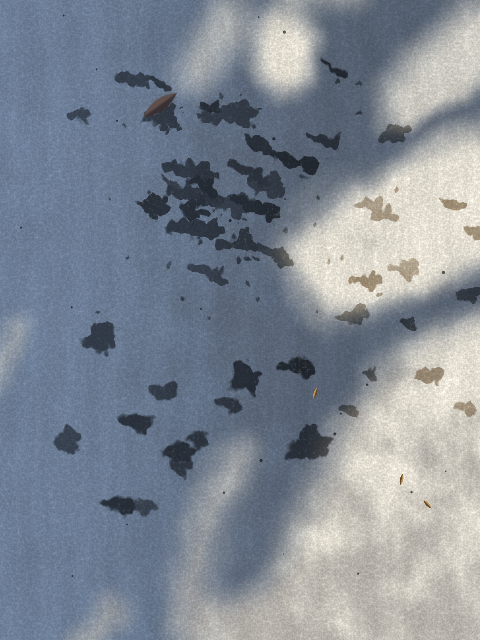
This texture is drawn by a Shadertoy shader. Its source:

```glsl
vec2 hash2(vec2 p) {
    p = vec2(dot(p, vec2(127.1, 311.7)), dot(p, vec2(269.5, 183.3)));
    return fract(sin(p) * 43758.5);
}

// Distance to the nearest jittered cell point
float cellular(vec2 p) {
    vec2 cell = floor(p), local = fract(p);
    float nearest = 2.0;
    for (int y = -1; y <= 1; y++)
    for (int x = -1; x <= 1; x++) {
        vec2 offset = vec2(x, y);
        vec2 delta = offset + hash2(cell + offset) - local;
        nearest = min(nearest, dot(delta, delta));
    }
    return sqrt(nearest);
}

float layeredSines(vec2 p) {
    float sum = 0.0, weight = 0.5;
    for (int i = 0; i < 4; i++) {
        sum += weight * sin(p.x + 1.3 * sin(p.y)) * cos(p.y + 0.7 * sin(p.x));
        p = mat2(1.5, 1.1, -1.1, 1.5) * p + 2.7;
        weight *= 0.55;
    }
    return sum;
}

float segmentDistance(vec2 p, vec2 a, vec2 b) {
    vec2 ab = b - a;
    float t = clamp(dot(p - a, ab) / dot(ab, ab), 0.0, 1.0);
    return length(p - a - ab * t);
}

float softStroke(vec2 p, vec2 a, vec2 b, float radius, float blur) {
    return 1.0 - smoothstep(radius - blur, radius + blur, segmentDistance(p, a, b));
}

float screenBlend(float a, float b) { return 1.0 - (1.0 - a) * (1.0 - b); }

// Sunlight falling between leaves and branches
float sunlight(vec2 p) {
    p += 0.018 * vec2(layeredSines(p * 17.0), layeredSines(p * 15.0 + 4.0));
    float sun = softStroke(p, vec2(0.44, 0.90), vec2(0.44, 0.93), 0.046, 0.030);
    sun = screenBlend(sun, 0.6 * softStroke(p, vec2(0.31, 0.89), vec2(0.36, 0.97), 0.028, 0.035));
    sun = screenBlend(sun, 0.6 * softStroke(p, vec2(0.46, 1.0), vec2(0.54, 1.02), 0.025, 0.035));
    sun = screenBlend(sun, 0.85 * softStroke(p, vec2(0.76, 0.95), vec2(0.65, 0.83), 0.055, 0.040));
    sun = screenBlend(sun, softStroke(p, vec2(0.76, 0.69), vec2(0.55, 0.60), 0.105, 0.040));
    sun = screenBlend(sun, softStroke(p, vec2(0.80, 0.25), vec2(0.62, -0.10), 0.27, 0.050));
    sun = screenBlend(sun, 0.8 * softStroke(p, vec2(0.50, 0.0), vec2(0.32, 0.02), 0.05, 0.045));
    sun = screenBlend(sun, 0.65 * softStroke(p, vec2(0.375, 0.28), vec2(0.29, 0.08), 0.027, 0.04));
    sun = screenBlend(sun, 0.6 * softStroke(p, vec2(0.14, 0.0), vec2(0.17, 0.04), 0.022, 0.028));
    sun = screenBlend(sun, 0.5 * softStroke(p, vec2(0.0, 0.41), vec2(0.02, 0.49), 0.012, 0.025));
    // Branch shadows
    sun *= 1.0 - 0.9 * softStroke(p, vec2(0.78, 0.855), vec2(0.60, 0.765), 0.014, 0.020);
    sun *= 1.0 - 0.8 * softStroke(p, vec2(0.60, 0.765), vec2(0.45, 0.65), 0.024, 0.035);
    sun *= 1.0 - 0.95 * softStroke(p, vec2(0.78, 0.57), vec2(0.54, 0.46), 0.018, 0.024);
    sun *= 1.0 - 0.8 * softStroke(p, vec2(0.54, 0.46), vec2(0.37, 0.16), 0.030, 0.04);
    return sun;
}

// Scattered lumpy stains sharing a rough direction; returns wetness
float stainGroup(vec2 p, vec2 center, vec2 spread, int count, float reach,
                 float radius, float angle, float blur, float lumps, float seed) {
    float wetness = 0.0;
    for (int i = 0; i < count; i++) {
        float n = float(i);
        vec2 random = hash2(vec2(n, seed));
        vec2 spot = fract(n * vec2(0.7549, 0.5698) + hash2(vec2(seed)));
        vec2 position = center + (spot + 0.3 * random - 0.65) * spread;
        float turn = angle + 0.7 * (random.y - 0.5);
        vec2 arm = reach * mix(0.3, 1.2, random.x) * vec2(cos(turn), sin(turn));
        // One end is fatter than the other
        float along = clamp(dot(p - position, arm) / dot(arm, arm), -1.0, 1.0);
        float size = radius * mix(0.6, 1.3, random.y) * (1.0 + 0.4 * along);
        float d = length(p - position - arm * along) - size * (1.0 + lumps);
        float mask = 1.0 - smoothstep(-blur, blur, d);
        wetness = max(wetness, mask * mix(0.7, 1.0, fract(random.x * 7.0)));
    }
    return wetness;
}

// Pointed leaf: x is the coverage, y the side of its midrib
vec2 leaf(vec2 p, vec2 center, float angle, float size) {
    vec2 axis = vec2(cos(angle), sin(angle));
    vec2 q = vec2(dot(p - center, axis), dot(p - center, vec2(-axis.y, axis.x))) / size;
    float d = abs(q.y) - 0.3 * (1.0 - q.x * q.x);
    return vec2(1.0 - smoothstep(-0.05, 0.05, d), smoothstep(-0.08, 0.08, q.y));
}

void mainImage(out vec4 fragColor, in vec2 fragCoord) {
    vec2 p = fragCoord / iResolution.y;
    float sun = sunlight(p);
    float mottle = layeredSines(p * 24.0);
    float grain = cellular(p * 310.0) - 0.48 + 0.6 * (cellular(p * 140.0 + 9.0) - 0.48);
    float streaks = layeredSines(vec2(p.x * 95.0 + mottle, p.y * 7.0));

    // Concrete in cool shade and warm light
    vec3 shade = mix(vec3(0.43, 0.50, 0.60), vec3(0.34, 0.385, 0.45),
                     smoothstep(0.08, 0.55, p.x + 0.14 * mottle));
    vec3 lit = mix(vec3(0.74, 0.72, 0.69), vec3(0.90, 0.88, 0.83),
                   smoothstep(-0.05, 0.50, p.y + 0.40 * mottle));
    vec3 color = mix(shade, lit, sun);
    color *= 1.0 + 0.17 * grain + 0.05 * streaks + 0.045 * mottle;

    // Wet stains and splashed drops
    vec2 q = p + 0.006 * vec2(layeredSines(p * 80.0), layeredSines(p * 84.0 + 3.0));
    float lumps = 1.5 * (0.45 - cellular(q * 58.0)) + 0.12 * layeredSines(p * 190.0);
    float wet = stainGroup(q, vec2(0.345, 0.69), vec2(0.21, 0.23), 17, 0.027, 0.011, -0.25, 0.0016, lumps, 2.0);
    wet = max(wet, stainGroup(q, vec2(0.30, 0.34), vec2(0.36, 0.24), 13, 0.015, 0.014, 0.08, 0.003, 0.6 * lumps, 5.0));
    wet = max(wet, 0.85 * stainGroup(q, vec2(0.64, 0.58), vec2(0.24, 0.40), 15, 0.014, 0.008, -0.1, 0.0016, lumps, 8.0));
    wet = max(wet, stainGroup(q, vec2(0.33, 0.83), vec2(0.42, 0.20), 7, 0.022, 0.006, -0.4, 0.0016, lumps, 11.0));
    wet = max(wet, 0.75 * stainGroup(q, vec2(0.38, 0.68), vec2(0.42, 0.36), 34, 0.001, 0.0026, 0.0, 0.0015, lumps, 14.0));
    vec3 wetTint = mix(vec3(0.37, 0.38, 0.39), vec3(0.62, 0.55, 0.46), sun);
    color *= mix(vec3(1.0), wetTint, wet);
    color += 0.08 * vec3(0.8, 0.8, 0.6) * wet * smoothstep(0.25, 0.65, grain + 0.5 * mottle);

    // Dark grit
    vec2 gritCell = floor(p * 24.0);
    vec2 gritRandom = hash2(gritCell + 31.0);
    float gritDistance = length(fract(p * 24.0) - mix(vec2(0.2), vec2(0.8), gritRandom));
    float gritSize = mix(0.02, 0.06, gritRandom.y);
    float grit = step(0.95, hash2(gritCell).x) * (1.0 - smoothstep(gritSize - 0.02, gritSize + 0.02, gritDistance));
    color *= 1.0 - 0.6 * grit;

    // Fallen leaves
    vec2 bigLeaf = leaf(p, vec2(0.25, 0.836), 0.62, 0.032);
    color = mix(color, mix(vec3(0.22, 0.19, 0.20), vec3(0.37, 0.31, 0.30), bigLeaf.y), bigLeaf.x);
    for (int i = 0; i < 3; i++) {
        vec2 random = hash2(vec2(float(i), 47.0));
        vec2 smallLeaf = leaf(p, vec2(0.44, 0.08) + random * vec2(0.25, 0.38), random.x * 6.0, 0.009);
        color = mix(color, mix(vec3(0.38, 0.27, 0.16), vec3(0.72, 0.58, 0.36), smallLeaf.y), smallLeaf.x);
    }
    fragColor = vec4(clamp(color, 0.0, 1.0), 1.0);
}
```
